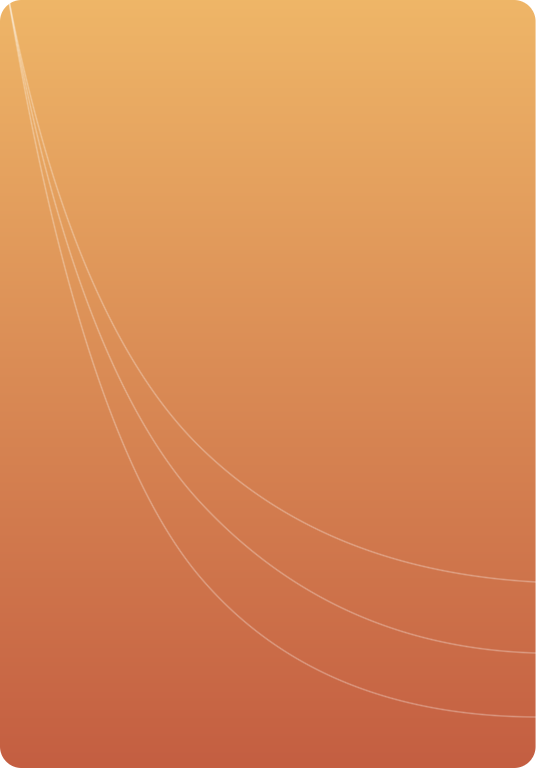
Give the GLSL for this background, as a Shadertoy shader.

```glsl
// A rounded card with a vertical amber-to-terracotta gradient and three fine
// pale strands that fan out from the top left and level off to the right.
// Each strand is two quadratic arcs, whose controls come from tangent slopes.

const vec3 AMBER = vec3(0.935, 0.712, 0.405);
const vec3 TERRACOTTA = vec3(0.767, 0.368, 0.255);
const vec3 PAPER = vec3(1.0);

// Lengths are in canvas heights.
const float CORNER_RADIUS = 0.028;
const float STRAND_HALF_WIDTH = 0.00075;
const float STRAND_OPACITY = 0.38;
const float STRAND_SOFTNESS = 1.6;
const float START_X = 0.0115;
const float JOIN_X = 0.2604;
const float END_X = 0.698;

float roundedBox(vec2 p, vec2 halfSize, float radius) {
    vec2 q = abs(p) - halfSize + radius;
    return length(max(q, 0.0)) + min(max(q.x, q.y), 0.0) - radius;
}

// Coverage of a shape with signed distance d, smoothed over a given width.
float coverage(float d, float width) {
    return clamp(0.5 - d / width, 0.0, 1.0);
}

// Point where two lines, each given by a point and a slope, cross.
vec2 crossing(vec2 a, float slopeA, vec2 b, float slopeB) {
    float x = (b.y - a.y + slopeA * a.x - slopeB * b.x) / (slopeA - slopeB);
    return vec2(x, a.y + slopeA * (x - a.x));
}

// Approximate distance to a quadratic arc that always advances in x.
float arcDistance(vec2 p, vec2 a, float slopeA, vec2 b, float slopeB) {
    vec2 control = crossing(a, slopeA, b, slopeB);
    vec2 velocity = control - a;
    vec2 bend = a - 2.0 * control + b;
    float dx = p.x - a.x;
    float root = sqrt(max(velocity.x * velocity.x + bend.x * dx, 0.0));
    float t = dx / (velocity.x + root);
    vec2 onArc = a + t * (2.0 * velocity + t * bend);
    vec2 tangent = velocity + t * bend;
    return abs(p.y - onArc.y) * abs(tangent.x) / length(tangent);
}

// heights: at the join and the end; slopes: at the start, join and end.
float strandDistance(vec2 p, vec2 heights, vec3 slopes) {
    vec2 start = vec2(START_X, 1.0);
    vec2 join = vec2(JOIN_X, heights.x);
    vec2 end = vec2(END_X, heights.y);
    return p.x < JOIN_X
        ? arcDistance(p, start, slopes.x, join, slopes.y)
        : arcDistance(p, join, slopes.y, end, slopes.z);
}

void mainImage(out vec4 fragColor, in vec2 fragCoord) {
    float pixel = 1.0 / iResolution.y;
    vec2 p = fragCoord * pixel;
    float aspect = iResolution.x * pixel;

    // Background gradient
    vec3 color = mix(TERRACOTTA, AMBER, clamp(p.y, 0.0, 1.0));

    // Strands, from the upper to the lower
    for (int i = 0; i < 3; i++) {
        float k = float(i);
        vec2 heights = vec2(0.418 - 0.0586 * k - 0.013 * k * k,
                            0.2422 - 0.0971 * k + 0.0046 * k * k);
        vec3 slopes = vec3(-5.0 - 0.5 * k, -0.98 - 0.1 * k, -0.055 + 0.025 * k);
        float d = strandDistance(p, heights, slopes) - STRAND_HALF_WIDTH;
        float cover = coverage(d, STRAND_SOFTNESS * pixel);
        color = mix(color, PAPER, STRAND_OPACITY * cover);
    }

    // Rounded card edge
    vec2 halfSize = 0.5 * vec2(aspect * 0.9992, 1.0);
    float card = roundedBox(p - halfSize, halfSize, CORNER_RADIUS);
    color = mix(PAPER, color, coverage(card, pixel));

    fragColor = vec4(color, 1.0);
}
```
